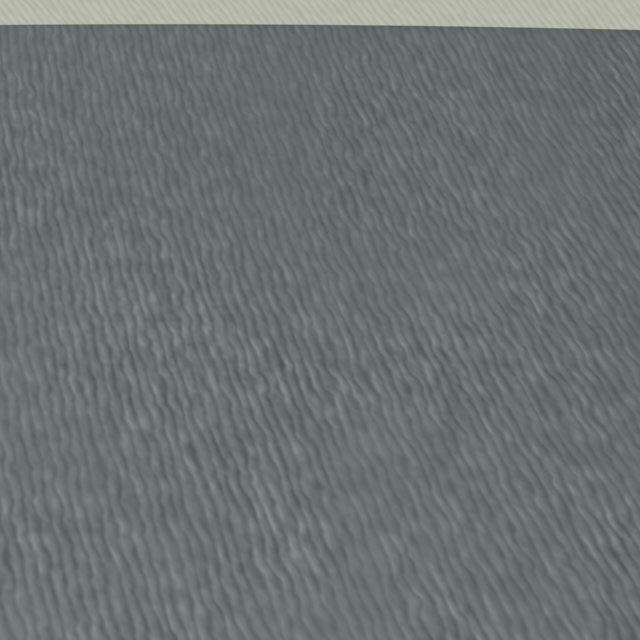
Give the GLSL for this texture, as a Shadertoy shader.

```glsl
// Grey twill cloth seen at a slant, with a strip of cream twill along its top.
// Curved ridges come from a warped phase; stretched value noise breaks them
// into short threads, and broad noise varies the light and the relief.

#define RIDGES 47.0         // ridges across the lower edge
#define WOBBLE 0.55         // sideways wander of ridges, in ridge widths
#define RIDGE_RELIEF 0.20   // contrast of the ridges
#define THREAD_RELIEF 0.40  // contrast of the thread segments
#define FINE_RELIEF 0.22    // contrast of the fine fibres
#define GREY_DARK vec3(0.330, 0.364, 0.372)
#define GREY_LIGHT vec3(0.476, 0.518, 0.516)
#define CREAM_DARK vec3(0.660, 0.670, 0.615)
#define CREAM_LIGHT vec3(0.765, 0.775, 0.715)

const float TAU = 6.2831853;

float hash(vec2 p) {
    vec3 q = fract(vec3(p.xyx) * 0.1031);
    q += dot(q, q.yzx + 33.33);
    return fract((q.x + q.y) * q.z);
}

// Smooth value noise, centred on zero
float noise(vec2 p) {
    vec2 cell = floor(p);
    vec2 f = fract(p);
    f = f * f * (3.0 - 2.0 * f);
    float low = mix(hash(cell), hash(cell + vec2(1.0, 0.0)), f.x);
    float high = mix(hash(cell + vec2(0.0, 1.0)), hash(cell + 1.0), f.x);
    return mix(low, high, f.y) - 0.5;
}

// Rounded ridge with a narrower groove
float ridgeProfile(float phase) {
    float a = phase * TAU;
    return sin(a) + 0.22 * sin(2.0 * a + 0.6);
}

vec3 greyCloth(vec2 p) {
    // Ridges lean further and crowd together towards the upper right
    float phase = RIDGES * (p.x + 0.2 * p.y + 0.35 * p.x * p.y + 0.25 * p.x * p.y * p.y);
    float along = 34.0 * p.y * (1.0 + 0.35 * p.y);
    float wander = noise(vec2(phase * 0.6, along * 0.9) + 17.0)
                 + 0.5 * noise(vec2(phase * 1.4, along * 1.9) + 71.0);
    float ridge = ridgeProfile(phase + WOBBLE * wander);

    // Short threads follow the ridges; fibres are nearly round
    float thread = noise(vec2(phase * 1.7, along * 1.25) + 5.0);
    float fibre = noise(vec2(phase * 2.9, along * 3.4) + 43.0);

    // Worn patches flatten the relief
    float patchRelief = 1.0 + 0.7 * noise(p * 7.0 + 9.0);
    float relief = patchRelief * mix(1.05, 0.72, smoothstep(0.45, 1.0, p.y));
    float glint = smoothstep(0.12, 0.4, thread) * smoothstep(0.3, 1.0, ridge);

    // Broad light from the lower left
    float light = 0.62 - 0.13 * p.x - 0.15 * p.y + 0.08 * noise(p * 4.0 + 2.0);
    float tone = light + relief * (RIDGE_RELIEF * ridge + THREAD_RELIEF * thread
               + FINE_RELIEF * fibre + 0.12 * glint);
    return mix(GREY_DARK, GREY_LIGHT, clamp(tone, -0.15, 1.2));
}

vec3 creamCloth(vec2 p) {
    float phase = 82.0 * (p.x + 0.75 * p.y);
    float wander = 0.35 * noise(vec2(phase * 0.7, p.y * 70.0));
    float grain = noise(vec2(phase * 1.8, p.y * 110.0) + 31.0);
    float tone = 0.55 + 0.2 * ridgeProfile(phase + wander) + 0.3 * grain - 0.1 * p.x;
    return mix(CREAM_DARK, CREAM_LIGHT, clamp(tone, 0.0, 1.0));
}

void mainImage(out vec4 fragColor, in vec2 fragCoord) {
    vec2 p = fragCoord / iResolution.xy;
    float pixel = 1.0 / iResolution.y;

    // Gently bowed seam between the two cloths
    float seam = 0.961 + 0.0085 * p.x - 0.0165 * p.x * p.x;
    float above = p.y - seam;
    float edge = max(pixel, 0.0012);
    float cream = smoothstep(-edge, edge, above);

    // Thin shade on the grey side of the seam
    float shade = 1.0 - 0.09 * exp(-abs(above) * 180.0);
    vec3 color = mix(greyCloth(p) * shade, creamCloth(p), cream);
    fragColor = vec4(color, 1.0);
}
```
